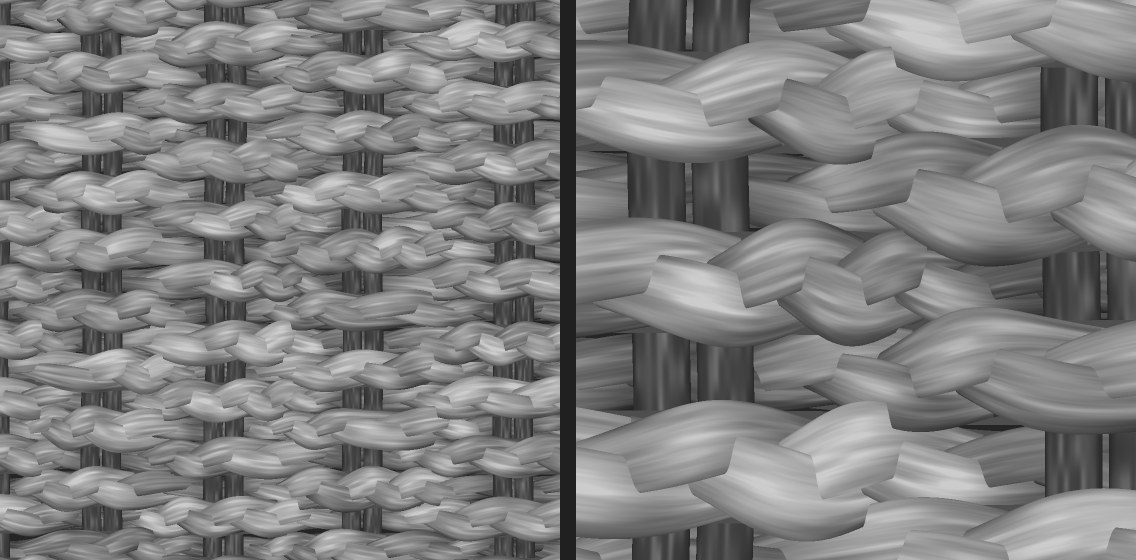
Left: the whole. Right: its middle third, enlarged.
Reproduce this texture procedurally as a WebGL 2 fragment shader.

```glsl
#version 300 es
precision highp float;
// Grey basket weave: plaited straw rows passing over and under dark upright cords.

uniform vec2 u_resolution;
out vec4 fragColor;

const float PI = 3.14159265;

float hash(vec2 p) {
  vec3 q = fract(p.xyx * vec3(0.1031, 0.1030, 0.0973));
  q += dot(q, q.yzx + 33.33);
  return fract((q.x + q.y) * q.z);
}

float noise(vec2 p) {
  vec2 i = floor(p), f = fract(p);
  f = f * f * (3.0 - 2.0 * f);
  return mix(mix(hash(i), hash(i + vec2(1, 0)), f.x),
             mix(hash(i + vec2(0, 1)), hash(i + vec2(1, 1)), f.x), f.y);
}

// Continuous cord number; the spacing widens to the right.
float cordCoord(float x) {
  return (sqrt(0.0441 + 0.048 * (x - 0.18)) - 0.21) / 0.024;
}

// Pair of dark glossy cords: x = tone, y = depth.
vec2 cords(vec2 p, float k) {
  float id = round(k);
  float x = (k - id) * (0.21 + 0.024 * k) + 0.008 * (noise(vec2(p.y * 5.0, id)) - 0.5);
  float d = (abs(x) - 0.019) / 0.017;
  if (abs(d) > 1.0) return vec2(0.13, -9.0);
  float roundness = sqrt(1.0 - d * d);
  float fibre = noise(vec2(x * 300.0, p.y * 45.0 + id * 17.0));
  return vec2(0.12 + 0.1 * roundness + 0.18 * fibre * fibre * roundness, -0.75);
}

// Three-strand plait of one row: x = tone, y = depth.
vec2 plait(vec2 p, float row, float k) {
  float over = cos(PI * (k + row));
  float halfHeight = mix(0.027, 0.043, smoothstep(-0.9, 0.6, over));
  halfHeight *= 0.9 + 0.18 * noise(vec2(p.x * 5.0, row * 7.3));
  float centre = 0.022 + 0.053 * row + 0.014 * (noise(vec2(p.x * 3.5, row * 3.7)) - 0.5);
  float v = (p.y - centre) / halfHeight;
  vec2 best = vec2(0.13, -9.0);
  if (abs(v) > 1.1) return best;
  // Dark core seen in the crevices between strands.
  if (abs(v) < 0.75) best = vec2(0.27, 2.0 * over - 0.7);

  float stretch = 0.1 * noise(vec2(p.x * 5.0, row * 5.1 + 40.0));
  float phase = 2.0 * PI * ((p.x + stretch) / 0.34 + hash(vec2(row, 4.0)));
  float rowTone = 0.06 * (hash(vec2(row, 31.0)) - 0.5);
  for (int s = 0; s < 3; s++) {
    float t = phase + 2.0 * PI * float(s) / 3.0;
    float lobe = floor(t / PI + 0.25);
    float seed = hash(vec2(lobe + 60.0, row * 3.0 + float(s) + 20.0));
    float lift = sin(2.0 * t);
    // Each visible lobe is a leaf: wide in the middle, narrow where it tucks under.
    float d = (v - 0.43 * sin(t)) / ((0.52 + 0.1 * seed) * (0.8 + 0.2 * lift));
    if (abs(d) > 1.0) continue;
    float roundness = sqrt(1.0 - d * d);
    float depth = 2.0 * over + 0.5 * lift + 0.15 * roundness;
    if (depth < best.y) continue;

    // Straw fibres follow the strand; broad mottling gives the wear.
    float fibre = noise(vec2(t * 1.5 + seed * 50.0, d * 5.0 + seed * 90.0));
    float fine = noise(vec2(t * 3.0, d * 18.0 + seed * 70.0));
    float mottle = noise(p * 26.0 + seed * 30.0);
    float tone = 0.29 + 0.17 * roundness + 0.06 * lift + 0.03 * d;
    tone += 0.11 * (seed - 0.5) + 0.13 * (fibre - 0.5) + 0.045 * (fine - 0.5);
    tone += 0.15 * (mottle - 0.5) + rowTone + 0.02 * over;
    tone += 0.05 * smoothstep(0.6, 0.95, fibre) * roundness;
    // Shade the underside and the parts that dip behind a cord.
    tone *= mix(0.68, 1.0, smoothstep(-1.05, -0.4, v));
    tone *= mix(0.85, 1.0, smoothstep(1.1, 0.7, v));
    tone *= mix(0.75, 1.05, smoothstep(-1.0, -0.4, over));
    best = vec2(tone, depth);
  }
  return best;
}

float weave(vec2 p) {
  float k = cordCoord(p.x);
  vec2 top = cords(p, k);
  float nearest = round((p.y - 0.022) / 0.053);
  for (int i = -2; i <= 2; i++) {
    vec2 strand = plait(p, nearest + float(i), k);
    if (strand.y > top.y) top = strand;
  }
  return top.x;
}

void main() {
  // Average four samples per pixel for smooth edges.
  float tone = 0.0;
  for (int i = 0; i < 4; i++) {
    vec2 offset = vec2(i % 2, i / 2) * 0.5 - 0.25;
    tone += 0.25 * weave((gl_FragCoord.xy + offset) / u_resolution);
  }
  fragColor = vec4(vec3(clamp(tone * 1.13, 0.08, 0.8)), 1.0);
}
```
